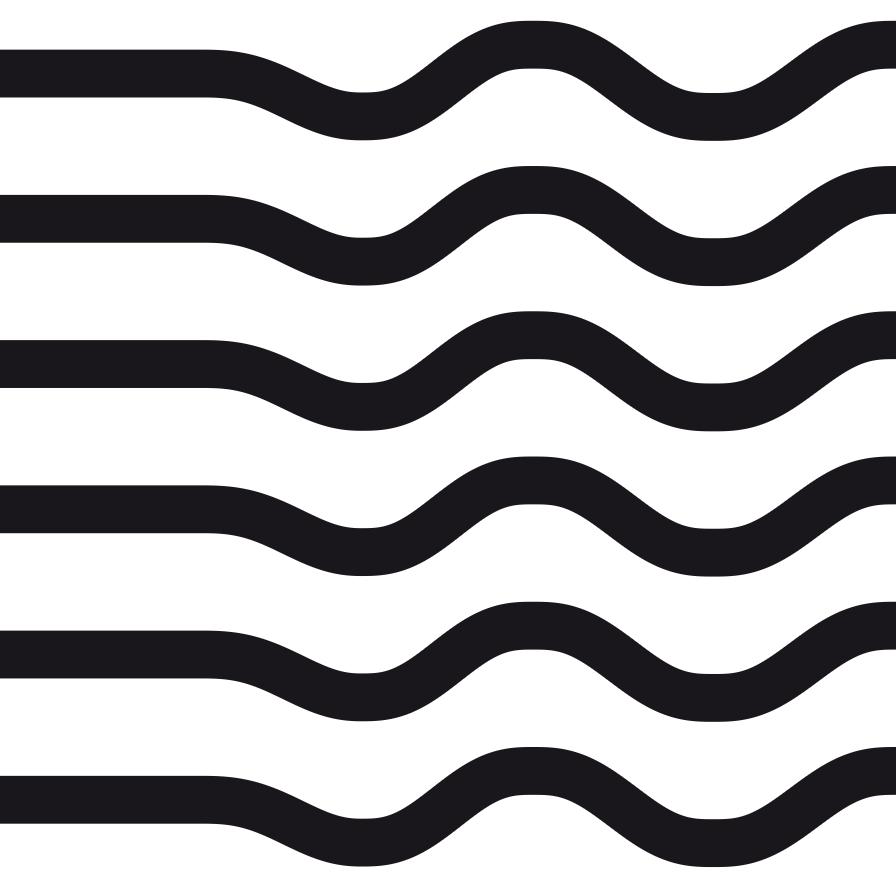
Write a Shadertoy shader that draws this pattern.

```glsl
const vec3  PAPER = vec3(1.0);
const vec3  INK = vec3(0.10, 0.09, 0.11);
const float ROWS = 6.0;
const float ROW_SPACING = 0.1621;
const float FIRST_ROW = 0.1074;      // rest height of the lowest line
const float HALF_WIDTH = 0.0267;
const float ENTRY_SKEW = 1.18;       // delays the first, gentler descent
const float ENTRY_SNAP = 0.5;        // 0 = cubic ease, 1 = quintic ease
const int   STEPS = 20;              // chords searched around each pixel

// Alternating troughs and crests: position and height above rest
const int   KNOTS = 5;
const float KNOT_X[KNOTS] = float[](0.225, 0.4025, 0.595, 0.796, 1.0);
const float KNOT_Y[KNOTS] = float[](0.0, -0.0478, 0.0322, -0.0484, 0.0322);

float ease(float t, float snap) {
    float cubic = t * t * (3.0 - 2.0 * t);
    float quintic = t * t * t * (10.0 + t * (6.0 * t - 15.0));
    return mix(cubic, quintic, snap);
}

// Height of the line's centre: flat, then one eased move per knot
float centreLine(float x) {
    float y = KNOT_Y[0];
    for (int i = 1; i < KNOTS; i++) {
        float t = clamp((x - KNOT_X[i - 1]) / (KNOT_X[i] - KNOT_X[i - 1]), 0.0, 1.0);
        float move = i == 1 ? ease(pow(t, ENTRY_SKEW), ENTRY_SNAP) : ease(t, 1.0);
        y += (KNOT_Y[i] - KNOT_Y[i - 1]) * move;
    }
    return y;
}

float segmentDistance(vec2 p, vec2 a, vec2 b) {
    vec2 pa = p - a, ba = b - a;
    return length(pa - ba * clamp(dot(pa, ba) / dot(ba, ba), 0.0, 1.0));
}

// True distance to the centre line, so the stroke keeps an even width
float waveDistance(vec2 p) {
    float reach = 1.3 * HALF_WIDTH;
    float nearest = 1.0;
    vec2 a = vec2(p.x - reach, centreLine(p.x - reach));
    for (int i = 1; i <= STEPS; i++) {
        float x = p.x + reach * (2.0 * float(i) / float(STEPS) - 1.0);
        vec2 b = vec2(x, centreLine(x));
        nearest = min(nearest, segmentDistance(p, a, b));
        a = b;
    }
    return nearest;
}

void mainImage(out vec4 fragColor, in vec2 fragCoord) {
    vec2 p = fragCoord / iResolution.xy;
    float pixel = 1.0 / iResolution.y;

    // Fold onto the nearest of the stacked lines
    p.y -= FIRST_ROW;
    float row = floor((p.y - centreLine(p.x)) / ROW_SPACING + 0.5);
    p.y -= clamp(row, 0.0, ROWS - 1.0) * ROW_SPACING;

    float coverage = clamp(0.5 - (waveDistance(p) - HALF_WIDTH) / pixel, 0.0, 1.0);
    fragColor = vec4(mix(PAPER, INK, coverage), 1.0);
}
```
